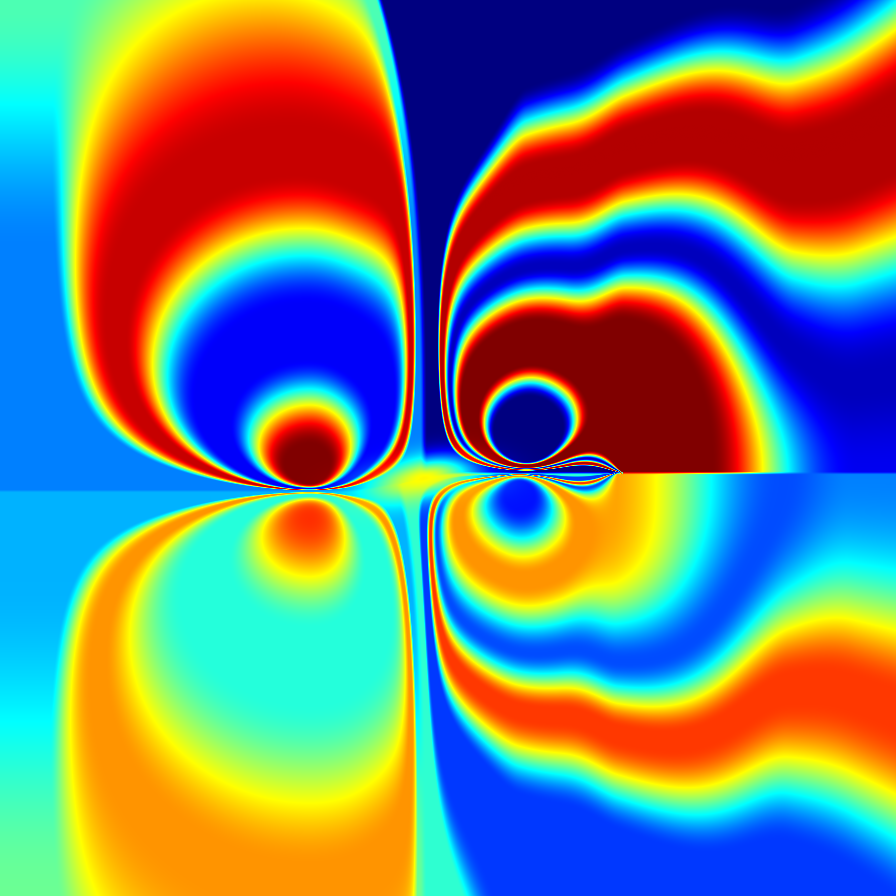
A three.js fragment shader for this background:

```glsl
varying vec2 vUv;

const float SEAM_X = 0.473;         // vertical line between the lobes
const float FLOOR_LEFT = 0.452;     // horizontal line, left half
const float FLOOR_RIGHT = 0.472;    // horizontal line, right half
const float AXIS_LEFT = 0.346;      // x of the left cores
const float AXIS_UPPER_RIGHT = 0.588;
const float AXIS_LOWER_RIGHT = 0.580;
const float TOP_LEAN = 0.050;       // lean of the vertical seam at the top
const float HALF_HEIGHT = 0.545;
const float LOWER_BEND = 0.028;     // bend of the lower seam near the floor
const float BEND_DEPTH = 0.12;
const float LEFT_REACH = 0.352;     // outer limit of the left loops
const float LEFT_TAPER = 1.3;       // narrowing of the left loops with height
const float RIGHT_FAN = 110.0;      // spread of the right bands with height
const float RIGHT_WIDTH = 0.078;    // where right loops begin to flatten
const float LENS_BASE = 0.130;      // level on the floor beside the right cores
const float UPPER_TIP = 0.224;      // level on the floor at the far right
const float LOWER_TIP = 0.213;
const float OPEN_SLOPE = 0.92;      // how fast the right bands open up
const float CENTRE_VALUE = 0.63;
const vec2 CENTRE_SIZE = vec2(0.060, 0.022);
const float SEAM_SOFT = 0.002;

// Rainbow ramp from dark blue to dark red
vec3 rainbow(float v) {
  return clamp(1.5 - abs(4.0 * v - vec3(3.0, 2.0, 1.0)), 0.0, 1.0);
}

// Stretches a distance towards infinity as it nears its limit
float stretch(float d, float limit, float power) {
  return d / max(1.0 - pow(min(d / limit, 1.0), power), 0.02);
}

// Height of the loop through a point, for loops pinned to the floor
float loopLevel(float across, float height, float core) {
  return height + (across * across + core * core) / height;
}

float leftLevel(vec2 d, float core) {
  float across = d.x > 0.0
    ? stretch(d.x, SEAM_X + 0.002 - AXIS_LEFT, 8.0)
    : 0.8 * stretch(-d.x, LEFT_REACH, 6.0);
  return loopLevel(across * (1.0 + LEFT_TAPER * d.y * d.y), d.y, core);
}

// Closed loops near the core that open into bands on the right
float rightLevel(vec2 d, float axis, float core, float tip) {
  float flatten = d.x / RIGHT_WIDTH;
  float across = d.x < 0.0
    ? stretch(-d.x, axis - SEAM_X, 5.0) * (1.0 + RIGHT_FAN * pow(d.y, 4.0))
    : d.x / pow(1.0 + flatten * flatten, 0.41);
  float height = d.y * (1.0 - OPEN_SLOPE * d.x);
  float closed = loopLevel(across, height, core);
  float base = mix(LENS_BASE, tip, smoothstep(0.05, 0.37, d.x));
  float power = mix(4.0, 2.0, smoothstep(0.08, 0.30, d.x));
  float open = pow(pow(base, power) + pow(height, power), 1.0 / power);
  return mix(closed, open, smoothstep(0.045, 0.11, d.x));
}

// Value profiles over the loop level
float upperLeft(float level, float y) {
  float tail = 0.68 - 0.20 * smoothstep(0.72, 1.0, y);
  return 1.0 - 0.88 * smoothstep(0.06, 0.15, level)
    + 0.81 * smoothstep(0.21, 0.355, level)
    - tail * smoothstep(0.405, 0.665, level);
}

float lowerLeft(float level, float y) {
  float tail = 0.25 + 0.18 * smoothstep(0.0, 0.35, y);
  return 0.84 - 0.43 * smoothstep(0.05, 0.16, level)
    + 0.32 * smoothstep(0.24, 0.42, level)
    - tail * smoothstep(0.47, 0.78, level);
}

float upperRight(float level) {
  return smoothstep(0.098, 0.13, level)
    - 0.94 * smoothstep(0.175, 0.232, level)
    + 0.89 * smoothstep(0.235, 0.307, level)
    - 0.95 * smoothstep(0.345, 0.435, level);
}

float lowerRight(float level) {
  return 0.14 + 0.59 * smoothstep(0.05, 0.115, level)
    - 0.53 * smoothstep(0.13, 0.20, level)
    + 0.62 * smoothstep(0.203, 0.26, level)
    - 0.64 * smoothstep(0.275, 0.36, level)
    + 0.24 * smoothstep(0.55, 0.90, level);
}

void main() {
  vec2 p = vUv;
  float floorY = mix(FLOOR_LEFT, FLOOR_RIGHT, smoothstep(0.38, 0.52, p.x));
  float rise = p.y - floorY;
  float height = max(abs(rise), 0.0005);
  float lean = TOP_LEAN * pow(max(rise, 0.0) / HALF_HEIGHT, 3.0);
  float bend = LOWER_BEND * exp(-height / BEND_DEPTH)
    * smoothstep(0.36, 0.44, p.x) * (1.0 - smoothstep(0.48, 0.57, p.x));

  // Four lobes
  vec2 left = vec2(p.x - AXIS_LEFT, height);
  float ul = upperLeft(leftLevel(left + vec2(lean, 0.0), 0.021), p.y);
  float ll = lowerLeft(leftLevel(left + vec2(bend, 0.0), 0.030), p.y);
  float ur = upperRight(rightLevel(vec2(p.x - AXIS_UPPER_RIGHT, height),
    AXIS_UPPER_RIGHT, 0.033, UPPER_TIP));
  float lr = lowerRight(rightLevel(vec2(p.x + bend - AXIS_LOWER_RIGHT, height),
    AXIS_LOWER_RIGHT, 0.020, LOWER_TIP));

  // Join them along the seams
  float above = smoothstep(-SEAM_SOFT, SEAM_SOFT, rise);
  float seam = p.x + mix(bend, lean, above) - SEAM_X;
  float toRight = smoothstep(-2.0 * SEAM_SOFT, 2.0 * SEAM_SOFT, seam);
  float value = mix(mix(ll, ul, above), mix(lr, ur, above), toRight);

  // Calm spot where the seams cross
  vec2 c = (p - vec2(SEAM_X, floorY)) / CENTRE_SIZE;
  value = mix(value, CENTRE_VALUE, exp(-dot(c, c)));

  gl_FragColor = vec4(rainbow(value), 1.0);
}
```
